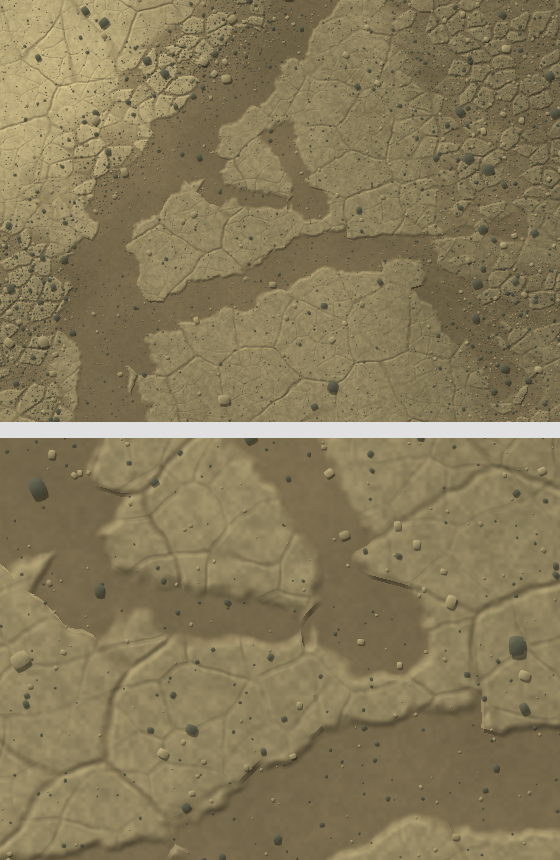
Top: the whole. Bottom: its middle third, enlarged.
Reproduce this texture procedurally as a Shadertoy shader.

```glsl
// Dusty bedrock seen from above: cracked pale slabs, sand channels and scattered stones.
// Slabs are warped Voronoi cells cut by channel segments and lit by a height difference;
// stones come from several rotated jittered grids of shrinking size.
#define SLAB_SCALE 7.5
#define PLATE_SCALE 24.0
#define ROCK_TONE 0.565
#define SAND_TONE 0.455
#define DUST_TINT vec3(1.0, 0.912, 0.66)
#define STONE_COLOR vec3(0.33, 0.335, 0.27)
#define LIGHT_DIR vec2(-0.5, 0.86)
#define RELIEF 0.19
#define GRAIN 0.13
#define STONE_LAYERS 5

float hash(vec2 p) {
    vec3 q = fract(vec3(p.xyx) * 0.1031);
    q += dot(q, q.yzx + 33.33);
    return fract((q.x + q.y) * q.z);
}
vec2 hash2(vec2 p) { return vec2(hash(p), hash(p + 71.7)); }

mat2 spin(float a) { return mat2(cos(a), sin(a), -sin(a), cos(a)); }

float noise(vec2 p) {
    vec2 i = floor(p), f = fract(p);
    f = f * f * (3.0 - 2.0 * f);
    return mix(mix(hash(i), hash(i + vec2(1, 0)), f.x),
               mix(hash(i + vec2(0, 1)), hash(i + vec2(1, 1)), f.x), f.y);
}
float fbm(vec2 p) {
    float sum = 0.0, amp = 0.5;
    for (int i = 0; i < 4; i++) {
        sum += amp * noise(p);
        p = spin(0.6) * p * 2.1 + 11.3;
        amp *= 0.5;
    }
    return sum / 0.94;
}

// x: gap to the neighbouring cell, y: random value of the cell
vec2 voronoi(vec2 p) {
    vec2 cell = floor(p);
    float near = 9.0, next = 9.0, id = 0.0;
    for (int k = 0; k < 9; k++) {
        vec2 c = cell + vec2(k % 3 - 1, k / 3 - 1);
        float d = length(c + hash2(c) - p);
        if (d < near) { next = near; near = d; id = hash(c + 5.5); }
        else next = min(next, d);
    }
    return vec2(next - near, id);
}

float segment(vec2 p, vec2 a, vec2 b) {
    vec2 pa = p - a, ba = b - a;
    return length(pa - ba * clamp(dot(pa, ba) / dot(ba, ba), 0.0, 1.0));
}

// Signed distance to the sand channels
const vec4 CHANNELS[11] = vec4[11](
    vec4(0.24, -0.05, 0.26, 0.33), vec4(0.26, 0.33, 0.25, 0.5), vec4(0.25, 0.5, 0.45, 0.66),
    vec4(0.45, 0.66, 0.59, 0.86), vec4(0.59, 0.86, 0.75, 1.02), vec4(0.3, 0.23, 0.57, 0.3),
    vec4(0.57, 0.3, 0.74, 0.41), vec4(0.74, 0.41, 1.21, 0.46), vec4(0.66, 0.66, 0.74, 0.51),
    vec4(0.5, 0.55, 0.66, 0.52), vec4(1.0, 0.42, 1.2, 0.1));
const float WIDTHS[11] = float[11](0.09, 0.055, 0.07, 0.065, 0.05, 0.025, 0.03, 0.028, 0.025, 0.015, 0.045);
float channels(vec2 p) {
    float d = 9.0;
    for (int i = 0; i < 11; i++) d = min(d, segment(p, CHANNELS[i].xy, CHANNELS[i].zw) - WIDTHS[i]);
    return d;
}

// How broken and stony the ground is
float rubble(vec2 p) {
    float band = 1.0 - smoothstep(0.03, 0.2, segment(p, vec2(0.15, 0.55), vec2(0.6, 0.98)));
    float right = 0.8 * smoothstep(0.7, 1.15, p.x + 0.35 * (p.y - 0.5));
    float corner = (1.0 - smoothstep(0.1, 0.24, p.x)) * (1.0 - smoothstep(0.4, 0.56, p.y));
    return max(max(band, right), max(corner, 0.2)) * (0.5 + 0.9 * noise(p * 7.0));
}

float height(vec2 p) {
    vec2 warped = p + 0.035 * (vec2(fbm(p * 11.0), fbm(p * 11.0 + 40.0)) - 0.5);
    vec2 slab = voronoi(warped * SLAB_SCALE);
    vec2 plate = voronoi(spin(-0.45) * warped * PLATE_SCALE * vec2(0.8, 1.1));
    float open = channels(p) + 0.09 * (fbm(p * 13.0) - 0.5) + 0.05 * (slab.y - 0.5);
    float broken = smoothstep(0.45, 0.9, rubble(p));
    float cracks = 1.0 - 0.65 * noise(p * 9.0) * (1.0 - smoothstep(0.0, 0.07, slab.x));
    cracks -= 0.3 * noise(p * 14.0 + 8.0) * (1.0 - smoothstep(0.0, 0.1, plate.x));
    float chips = smoothstep(0.06, 0.24, plate.x) * smoothstep(0.3, 0.5, plate.y);
    float layered = smoothstep(0.75, 1.1, p.x + 0.5 * (p.y - 0.5));
    float strata = fbm(spin(0.5) * p * vec2(14.0, 48.0)) - 0.5;
    float rock = smoothstep(0.0, 0.014, open) * mix(cracks, chips, 0.75 * broken);
    return rock + strata * layered * 0.9 + 0.16 * (fbm(p * 45.0) - 0.5);
}

float stoneShape(vec2 q, float turn, float radius) {
    q = abs(spin(turn) * q * vec2(1.0, 1.25));
    return mix(length(q), max(q.x, q.y) * 1.15, 0.55) - radius;
}

void addStones(inout vec3 color, vec2 p, float scale) {
    mat2 grid = spin(0.4 + scale);
    vec2 g = grid * p * scale + 50.0, cell = floor(g);
    vec2 q = transpose(grid) * (fract(g) - 0.5 - 0.36 * (hash2(cell) - 0.5));
    float density = rubble(transpose(grid) * (cell - 49.5) / scale);
    float present = step(hash(cell + 3.1), 0.06 + 0.5 * density * density);
    float size = hash(cell + 9.2), turn = 6.28 * hash(cell + 17.4), kind = hash(cell + 23.8);
    float radius = mix(0.08, 0.24, size * size), soft = 0.8 * scale / iResolution.y;
    float cover = 1.0 - smoothstep(-soft, soft, stoneShape(q, turn, radius));
    float shadow = 1.0 - smoothstep(-soft, soft, stoneShape(q + LIGHT_DIR * radius * 0.5, turn, radius));
    float lit = dot(q, LIGHT_DIR) / radius + 0.3 * (noise(q * 18.0 + cell) - 0.5);
    vec3 stone = kind < 0.55 ? STONE_COLOR : DUST_TINT * mix(0.47, 0.64, kind);
    color *= 1.0 - 0.38 * shadow * present;
    color = mix(color, stone * (1.0 + 0.3 * lit), cover * present * 0.92);
}

void mainImage(out vec4 fragColor, in vec2 fragCoord) {
    vec2 p = fragCoord / iResolution.y;
    // Ground tone, relief and sunlit corner
    float h = height(p);
    float slope = h - height(p + LIGHT_DIR * 0.004);
    float sun = (1.0 - smoothstep(0.15, 0.6, p.x)) * smoothstep(0.3, 0.8, p.y);
    float shade = smoothstep(0.75, 1.3, p.x);
    float rock = clamp(h, 0.0, 1.0);
    float tone = mix(SAND_TONE + 0.05 * sun, ROCK_TONE + 0.17 * sun - 0.05 * shade, rock) - 0.02 * shade;
    tone += RELIEF * clamp(slope, -0.9, 0.45);
    // Dust mottling and fine grain
    tone += 0.09 * (fbm(p * 6.0 + 20.0) - 0.5);
    tone += GRAIN * (0.35 + 0.65 * rock) * (0.5 * noise(p * 260.0) + 0.5 * noise(p * 110.0) - 0.5);
    vec3 color = DUST_TINT * tone * mix(vec3(1.0, 0.97, 0.96), vec3(1.0), rock);
    // Stones from specks to cobbles
    float scale = 133.0;
    for (int i = 0; i < STONE_LAYERS; i++) {
        addStones(color, p, scale);
        scale /= 1.7;
    }
    fragColor = vec4(clamp(color, 0.0, 1.0), 1.0);
}
```
